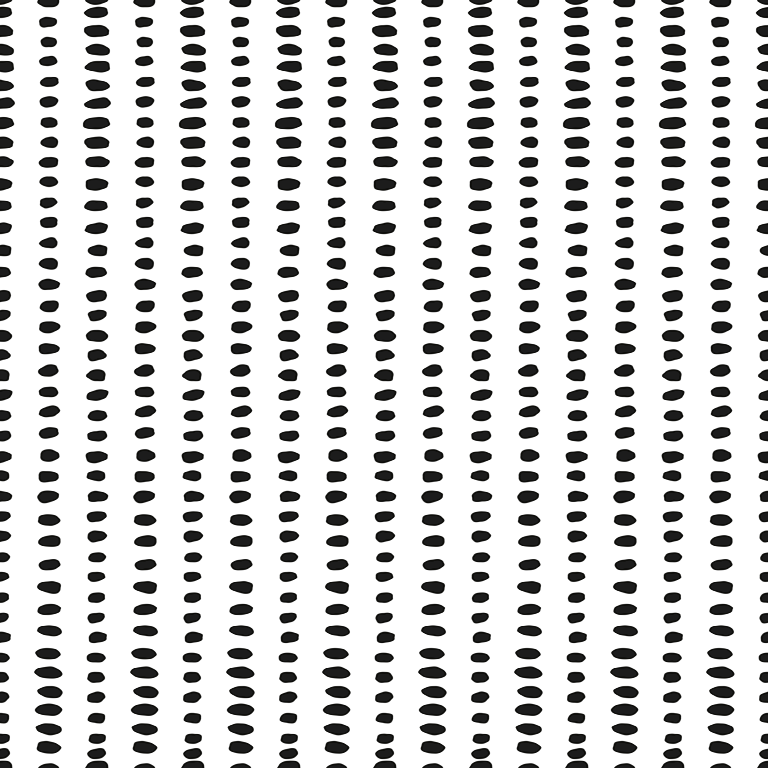
This pattern is drawn by a WebGL 2 fragment shader. Its source:

```glsl
#version 300 es
precision highp float;

uniform vec2 u_resolution;
out vec4 outColor;

// Layout, in design units: the canvas is SIZE units tall
const float SIZE = 768.0;
const float COLUMN_PITCH = 48.0;
const float COLUMN_START = 1.0;
const float REACH = 14.0;

// Row spacing: a base pitch that bends at a few row numbers
const float EVEN_ROWS = 39.0;
const float EVEN_START = 13.0;
const float EVEN_PITCH = 18.0;
const vec4 EVEN_KNOTS = vec4(5.0, 8.0, 14.0, 36.0);
const vec4 EVEN_BENDS = vec4(1.7, 2.5, -2.06, -5.8);
const float ODD_ROWS = 37.0;
const float ODD_START = 20.0;
const float ODD_PITCH = 18.8;
const vec4 ODD_KNOTS = vec4(5.0, 12.0, 24.0, 36.0);
const vec4 ODD_BENDS = vec4(3.6, -1.2, -1.1, 0.0);

// Dab shape
const float NARROW = 8.9;
const float MIDDLE_GAIN = 1.2;
const float WIDE_GAIN = 2.6;
const float HALF_HEIGHT = 5.2;
const float ROUNDNESS = 2.25;
const float SIZE_JITTER = 0.07;
const float SHIFT_JITTER = 0.9;
const float TILT = 0.08;
const float TILT_JITTER = 0.11;
const float TAPER = 0.22;
const float WOBBLE = 0.17;

// Colours
const vec3 PAPER = vec3(1.0);
const vec3 INK = vec3(0.11);
const vec3 INK_RIM = vec3(0.05, 0.05, 0.04);
const float RIM_WIDTH = 1.9;

vec2 hash2(vec2 p) {
    vec3 h = fract(p.xyx * vec3(0.1031, 0.1030, 0.0973));
    h += dot(h, h.yzx + 33.33);
    return fract((h.xx + h.yz) * h.zy);
}

float gradientDot(vec2 cell, vec2 offset) {
    float angle = 6.28319 * hash2(cell).x;
    return dot(vec2(cos(angle), sin(angle)), offset);
}

float gradientNoise(vec2 p) {
    vec2 i = floor(p), f = fract(p);
    vec2 w = f * f * f * (f * (f * 6.0 - 15.0) + 10.0);
    float low = mix(gradientDot(i, f), gradientDot(i + vec2(1, 0), f - vec2(1, 0)), w.x);
    float high = mix(gradientDot(i + vec2(0, 1), f - vec2(0, 1)),
                     gradientDot(i + vec2(1, 1), f - vec2(1, 1)), w.x);
    return mix(low, high, w.y);
}

// Dabs run from wide to narrow along a column
vec2 dabHalfSize(float along) {
    float wide = 1.0 - smoothstep(140.0, 270.0, along) + smoothstep(745.0, 766.0, along);
    float middle = 1.0 - smoothstep(450.0, 620.0, along);
    return vec2(NARROW + MIDDLE_GAIN * middle + WIDE_GAIN * wide,
                HALF_HEIGHT + 0.3 * middle + 0.25 * wide);
}

// Approximate signed distance to one uneven, tilted dab
float dabDistance(vec2 q, float along, vec2 seed) {
    vec2 sizeRand = hash2(seed) * 2.0 - 1.0;
    vec2 shapeRand = hash2(seed + 17.0) * 2.0 - 1.0;
    vec2 shiftRand = hash2(seed + 41.0) * 2.0 - 1.0;
    vec2 halfSize = dabHalfSize(along) * (1.0 + SIZE_JITTER * sizeRand);
    float slope = TILT * smoothstep(80.0, 260.0, along) + TILT_JITTER * shapeRand.x;
    q -= SHIFT_JITTER * shiftRand;
    q = mat2(cos(slope), -sin(slope), sin(slope), cos(slope)) * q;

    vec2 u = q / halfSize;
    u.y /= 1.0 + TAPER * shapeRand.y * clamp(u.x, -1.0, 1.0);
    vec2 direction = u / max(length(u), 0.001);
    float bump = gradientNoise(direction * 1.2 + seed * 7.31 + 50.0);
    vec2 powers = pow(abs(u) + 1e-5, vec2(ROUNDNESS));
    float k = pow(powers.x + powers.y, 1.0 / ROUNDNESS) / (1.0 + WOBBLE * bump);
    return max(length(q), 0.1) * (k - 1.0) / max(k, 0.01);
}

void main() {
    vec2 p = gl_FragCoord.xy / u_resolution.y * SIZE;
    float pixel = SIZE / u_resolution.y;

    // Alternate columns run in opposite directions
    float column = round((p.x - COLUMN_START) / COLUMN_PITCH);
    float odd = mod(column, 2.0);
    bool isOdd = odd > 0.5;
    float x = p.x - COLUMN_START - column * COLUMN_PITCH;
    float facing = isOdd ? 1.0 : -1.0;
    float along = isOdd ? p.y : SIZE - p.y;
    float rows = isOdd ? ODD_ROWS : EVEN_ROWS;
    float start = isOdd ? ODD_START : EVEN_START;
    float pitch = isOdd ? ODD_PITCH : EVEN_PITCH;
    vec4 knots = isOdd ? ODD_KNOTS : EVEN_KNOTS;
    vec4 bends = isOdd ? ODD_BENDS : EVEN_BENDS;

    float d = REACH;
    for (float row = 0.0; row < rows; row++) {
        float center = start + pitch * row + dot(max(row - knots, 0.0), bends);
        float y = along - center;
        y -= SIZE * round(y / SIZE);
        if (abs(y) < REACH) d = min(d, dabDistance(vec2(x, y * facing), center, vec2(row, odd * 5.0)));
    }

    vec3 ink = mix(INK, INK_RIM, smoothstep(-RIM_WIDTH - 0.5, -RIM_WIDTH + 0.5, d));
    float coverage = 1.0 - smoothstep(-0.75 * pixel, 0.75 * pixel, d);
    outColor = vec4(mix(PAPER, ink, coverage), 1.0);
}
```
